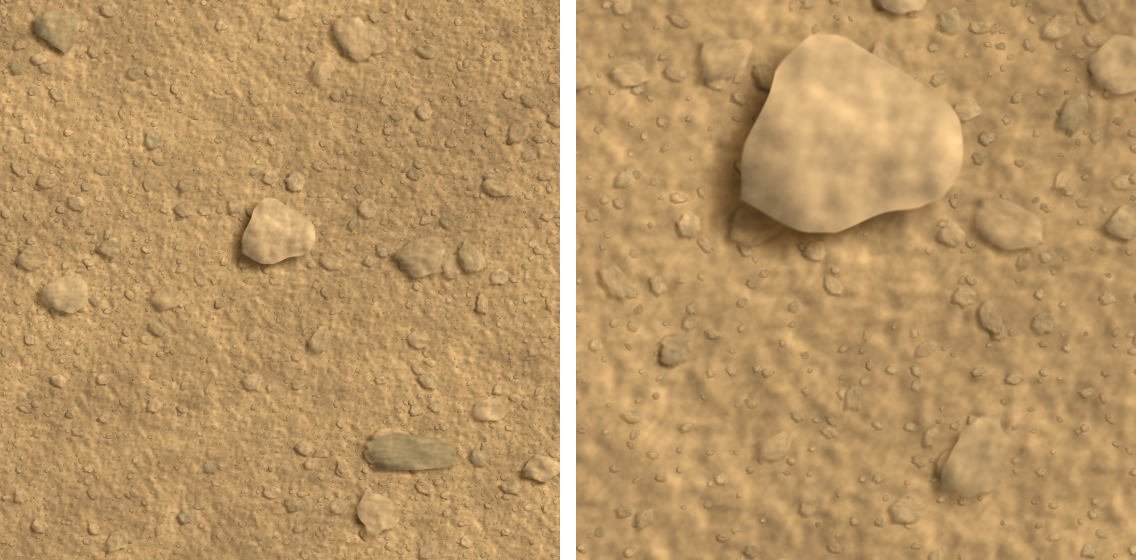
Left, the full canvas; right, a detail of the centre.
A Shadertoy shader for this texture:

```glsl
const vec2 LIGHT = vec2(0.83, 0.56);
const vec3 SAND = vec3(0.735, 0.590, 0.397);
const vec3 PALE_STONE = vec3(0.785, 0.645, 0.455);
const vec3 GREY_STONE = vec3(0.665, 0.565, 0.395);
const vec3 SHADOW_TINT = vec3(0.52, 0.47, 0.38);
const float TAU = 6.2831853;
const int SIDES = 6;
const int LAYERS = 6;

// Sine-free hash: two values in 0..1
vec2 hash22(vec2 p) {
    vec3 q = fract(p.xyx * vec3(0.1031, 0.1030, 0.0973));
    q += dot(q, q.yzx + 33.33);
    return fract((q.xx + q.yz) * q.zy);
}

float noise(vec2 p) {
    vec2 cell = floor(p);
    vec2 f = fract(p);
    f = f * f * (3.0 - 2.0 * f);
    float low = mix(hash22(cell).x, hash22(cell + vec2(1, 0)).x, f.x);
    float high = mix(hash22(cell + vec2(0, 1)).x, hash22(cell + vec2(1, 1)).x, f.x);
    return mix(low, high, f.y);
}

float fbm(vec2 p) {
    float sum = 0.0;
    float weight = 0.5;
    for (int i = 0; i < 3; i++) {
        sum += weight * noise(p);
        p = mat2(1.6, 1.2, -1.2, 1.6) * p + 17.3;
        weight *= 0.55;
    }
    return sum;
}

// Positive where the noise surface faces the light
float relief(vec2 p, vec2 toLight) {
    return fbm(p) - fbm(p + toLight);
}

mat2 rotation(float angle) {
    float c = cos(angle), s = sin(angle);
    return mat2(c, -s, s, c);
}

// Worn irregular polygon, 1.0 on its border
float outline(vec2 q, vec2 seed) {
    float polygon = 0.0;
    for (int i = 0; i < SIDES; i++) {
        vec2 rnd = hash22(seed + float(i) * 7.31);
        float a = (float(i) + 0.8 * rnd.x) * TAU / float(SIDES);
        polygon = max(polygon, dot(q, vec2(cos(a), sin(a))) / mix(0.68, 1.08, rnd.y));
    }
    return mix(length(q), polygon, 0.6) + 0.28 * (noise(q * 2.3 + seed) - 0.5);
}

// depth scales the shading and the shadow
vec3 addStone(vec3 ground, vec2 offset, vec2 radii, float angle, vec2 seed, vec3 tint, float depth, float pixel) {
    mat2 turn = rotation(angle);
    vec2 q = turn * offset / radii;
    if (dot(q, q) > 4.0) return ground;
    float size = min(radii.x, radii.y);

    // Cast shadow, away from the light
    vec2 shadowPoint = turn * (offset + LIGHT * size * 0.34) / radii;
    float shadow = 1.0 - smoothstep(0.72, 1.18, outline(shadowPoint, seed));
    ground *= mix(vec3(1.0), SHADOW_TINT, shadow * depth);

    // Domed body with broken faces, pits and stains
    float d = outline(q, seed);
    float facing = dot(q * turn, LIGHT) * smoothstep(0.0, 0.9, d);
    float faces = relief(q * 1.5 + seed, turn * LIGHT * 0.35);
    float pits = relief(offset * 75.0 + seed, LIGHT * 0.6);
    float stain = fbm(q * 1.9 + seed * 1.7) - 0.47;
    float shade = 1.01 + depth * (0.13 * facing + 0.55 * faces) + 0.26 * pits + 0.22 * stain;
    shade -= 0.28 * depth * smoothstep(0.3, 1.0, -facing);
    float soft = (0.0012 + pixel) / size;
    float cover = 1.0 - smoothstep(1.0 - soft, 1.0 + soft * 0.4, d);
    return mix(ground, tint * shade, cover);
}

vec3 stoneTint(float grey, float dust) {
    vec3 bare = mix(PALE_STONE, GREY_STONE, smoothstep(0.4, 1.0, grey));
    return mix(bare, SAND, 0.6 * dust);
}

// One jittered grid of stones
vec3 scatter(vec3 color, vec2 p, float cellSize, float density, float depth, float pixel) {
    vec2 home = floor(p / cellSize);
    for (int y = -1; y <= 1; y++)
    for (int x = -1; x <= 1; x++) {
        vec2 cell = home + vec2(x, y);
        vec2 seed = cell + 91.7 * cellSize + 40.0;
        vec2 place = hash22(seed);
        vec2 form = hash22(seed + 57.1);
        vec2 kind = hash22(seed + 113.9);
        vec2 center = (cell + 0.5 + 0.7 * (place - 0.5)) * cellSize;
        float patchy = noise(rotation(0.5) * center * vec2(3.0, 6.0) + 5.0);
        if (kind.x > density * mix(0.5, 1.4, patchy)) continue;
        float size = cellSize * mix(0.11, 0.23, form.x * form.x);
        vec2 radii = size * vec2(mix(1.0, 1.6, form.y * form.y), 0.92);
        float angle = (place.x - place.y) * 1.6;
        vec3 tint = stoneTint(kind.y, form.y);
        color = addStone(color, p - center, radii, angle, seed, tint, depth * mix(0.65, 1.0, place.y), pixel);
    }
    return color;
}

vec3 sand(vec2 p) {
    mat2 turn = rotation(0.6);
    vec2 q = turn * p;
    vec2 toLight = turn * LIGHT;
    float ripples = relief(q * 30.0, toLight * 0.5);
    float grit = relief(q * 95.0 + 8.0, toLight * 0.6);
    return SAND * (1.0 + 0.24 * ripples + 0.46 * grit);
}

// Broad light and dark drifts
float drift(vec2 p) {
    float wide = fbm(rotation(0.5) * p * vec2(3.0, 7.0) + 3.0) - 0.47;
    float blotches = fbm(p * 17.0 + 21.0) - 0.47;
    return 1.0 + 0.22 * wide + 0.20 * blotches;
}

void mainImage(out vec4 fragColor, in vec2 fragCoord) {
    float pixel = 1.0 / iResolution.y;
    vec2 p = fragCoord * pixel;
    vec3 color = sand(p);

    // Grit first, then ever larger stones
    for (int i = 0; i < LAYERS; i++) {
        float level = float(i) / float(LAYERS - 1);
        float cellSize = 0.015 * pow(1.68, float(i));
        color = scatter(color, p, cellSize, mix(0.85, 0.42, level), mix(0.45, 1.0, level), pixel);
    }

    // Central boulder and long flat slab
    color = addStone(color, p - vec2(0.488, 0.582), vec2(0.069, 0.062), 0.5, vec2(12.0, 31.0), PALE_STONE, 1.1, pixel);
    color = addStone(color, p - vec2(0.735, 0.193), vec2(0.100, 0.032), -0.06, vec2(45.0, 8.0), GREY_STONE, 0.8, pixel);
    fragColor = vec4(color * drift(p), 1.0);
}
```
